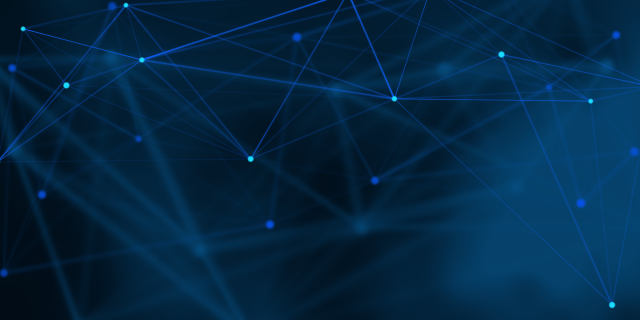
This background is drawn by a Shadertoy shader. Its source:

```glsl
#define NODES 13
#define SHADOW vec3(0.003, 0.048, 0.088)
#define HAZE vec3(0.018, 0.255, 0.420)
#define RAY_TEAL vec3(0.020, 0.290, 0.480)
#define RAY_BLUE vec3(0.020, 0.310, 0.640)
#define NODE_BLUE vec3(0.030, 0.330, 0.960)
#define LINE_BLUE vec3(0.050, 0.390, 1.000)
#define NODE_CYAN vec3(0.100, 0.860, 1.000)
#define CENTRE_GAP 0.08

float hash(vec2 p) {
    return fract(sin(dot(p, vec2(127.1, 311.7))) * 43758.5453);
}

float noise(vec2 p) {
    vec2 cell = floor(p), f = fract(p);
    f = f * f * (3.0 - 2.0 * f);
    return mix(mix(hash(cell), hash(cell + vec2(1, 0)), f.x),
               mix(hash(cell + vec2(0, 1)), hash(cell + vec2(1, 1)), f.x), f.y);
}

float clouds(vec2 p) {
    float sum = 0.6 * noise(p * 2.3 + 4.0) + 0.28 * noise(p * 4.9 + 9.0)
              + 0.12 * noise(p * 9.7);
    return smoothstep(0.22, 0.78, sum);
}

// Nodes are spread evenly in x, sparser mid-canvas; lift pushes them upwards
vec2 nodePosition(float index, float seed, float lift, float aspect) {
    float t = (index + hash(vec2(index, seed))) / float(NODES);
    t -= CENTRE_GAP * sin(6.2832 * t);
    float h = fract(index * 0.618 + 0.25 * hash(vec2(seed, index + 5.0)) + seed * 0.37);
    return vec2(mix(-0.03, 1.02, t) * aspect, mix(-0.1, 1.08, pow(h, lift)));
}

// Returns the coverage of links (x) and nodes (y) in one focal layer
vec2 web(vec2 p, float seed, float width, float radius, float reach, float lift) {
    float pixel = 1.0 / iResolution.y;
    float aspect = iResolution.x * pixel;
    float blur = max(width, pixel);
    vec2 nodes[NODES];
    for (int i = 0; i < NODES; i++)
        nodes[i] = nodePosition(float(i), seed, lift, aspect);

    float clearLinks = 1.0, clearNodes = 1.0;
    for (int i = 0; i < NODES; i++) {
        vec2 a = nodes[i];
        float size = radius * (0.8 + 0.4 * hash(vec2(float(i), seed + 3.0)));
        float presence = mix(0.5, 1.0, hash(vec2(seed, float(i))));
        if (radius < 0.01) presence = 1.0;
        clearNodes *= 1.0 - presence * (1.0 - smoothstep(size - blur, size + blur, length(p - a)));

        for (int j = i + 1; j < NODES; j++) {
            vec2 link = nodes[j] - a;
            float span = length(link);
            if (span > reach) continue;
            float pick = hash(vec2(float(i) + seed * 7.0, float(j)));
            float along = clamp(dot(p - a, link) / dot(link, link), 0.0, 1.0);
            float w = max(width * (0.6 + 0.8 * fract(pick * 17.0)), 0.6 * pixel);
            float d = length(p - a - link * along) / w;
            float strength = mix(0.15, 1.0, pick * pick)
                           * (1.0 - smoothstep(0.55 * reach, reach, span))
                           * (1.0 - 1.4 * along * (1.0 - along));
            clearLinks *= 1.0 - strength * exp(-d * d);
        }
    }
    return 1.0 - vec2(clearLinks, clearNodes);
}

// Soft haze: a glow at the right, a patchy bank along the bottom, a dark centre
vec3 backdrop(vec2 p) {
    float aspect = iResolution.x / iResolution.y;
    vec2 side = (p - vec2(0.94 * aspect, 0.57)) * vec2(1.9, 2.2);
    float glow = 0.72 * exp(-dot(side, side));
    float rise = p.y - 0.08;
    float patches = 0.65 - 0.35 * cos(6.2832 * (p.x - 0.15));
    glow += 0.75 * patches * exp(-14.0 * rise * rise) * smoothstep(0.05, 0.6, p.x);
    vec2 corner = (p - vec2(0.2, 0.85)) * vec2(1.7, 2.4);
    glow += 0.28 * exp(-dot(corner, corner));
    float cloud = clouds(p);
    float light = 0.24 * cloud + glow * (0.45 + 0.75 * cloud);
    return mix(SHADOW, HAZE, clamp(light, 0.0, 1.0));
}

void mainImage(out vec4 fragColor, in vec2 fragCoord) {
    vec2 p = fragCoord / iResolution.y;
    vec3 color = backdrop(p);

    // Far layer: wide, defocused teal rays
    vec2 far = web(p, 2.0, 0.017, 0.016, 1.5, 0.9);
    color = mix(color, RAY_TEAL, 0.60 * far.x);
    color = mix(color, RAY_TEAL * 1.15, 0.60 * far.y);

    // Middle layer: slightly blurred links with blue nodes
    vec2 middle = web(p, 5.0, 0.007, 0.011, 1.2, 0.6);
    color = mix(color, RAY_BLUE, 0.38 * middle.x);
    color = mix(color, NODE_BLUE, 0.9 * middle.y);

    // Near layer: fine bright links with crisp cyan nodes
    vec2 near = web(p, 8.0, 0.0026, 0.008, 1.15, 0.42);
    color = mix(color, LINE_BLUE, near.x);
    color = mix(color, NODE_CYAN, near.y);

    fragColor = vec4(color, 1.0);
}
```
